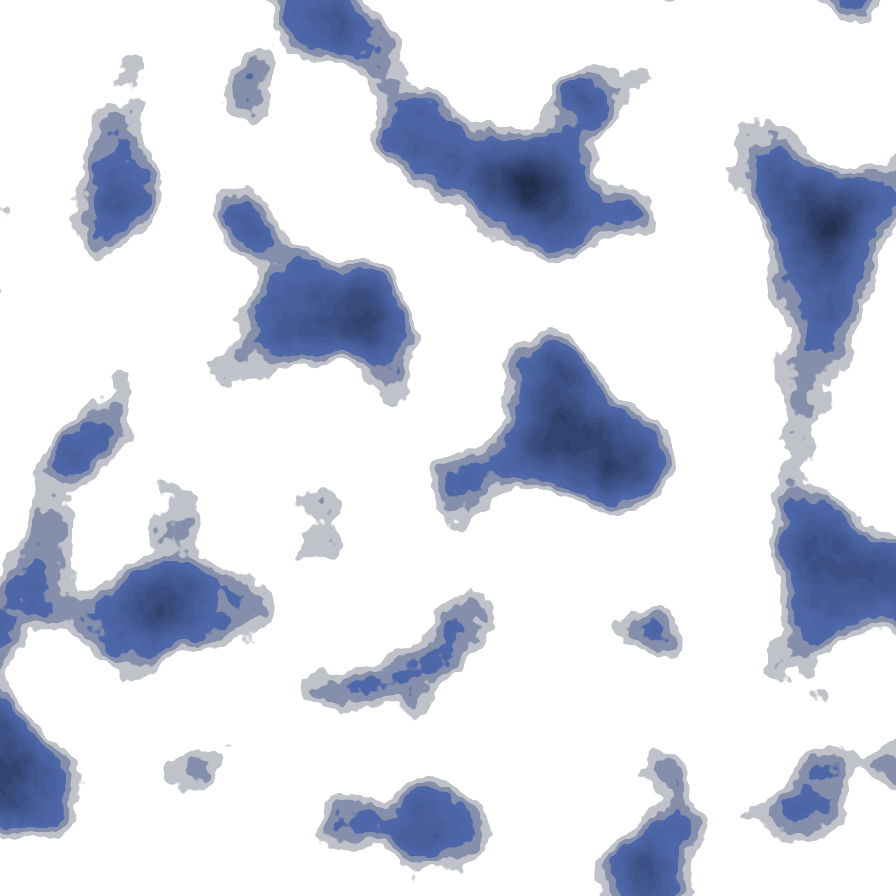
A three.js fragment shader for this texture:

```glsl
varying vec2 vUv;

const vec3 PAPER = vec3(1.0);
const vec3 RIM_GREY = vec3(0.75, 0.76, 0.785);
const vec3 RIM_SLATE = vec3(0.52, 0.56, 0.67);
const vec3 BLUE = vec3(0.305, 0.405, 0.66);
const vec3 NAVY = vec3(0.12, 0.165, 0.285);

const float GREY_LEVEL = 0.088;
const float SLATE_LEVEL = 0.139;
const float BLUE_LEVEL = 0.19;
const float NAVY_LEVEL = 0.62;

float hash(vec2 p) {
  p = fract(p * vec2(0.1031, 0.1137));
  p += dot(p, p.yx + 33.33);
  return fract((p.x + p.y) * p.x * 17.17);
}

// Slope at one lattice corner, along one of eight compass directions
float cornerSlope(vec2 cell, vec2 offset, float seed) {
  float angle = floor(hash(cell + seed) * 8.0) * 0.785398;
  return dot(vec2(cos(angle), sin(angle)), offset);
}

float gradientNoise(vec2 p, float seed) {
  vec2 cell = floor(p);
  vec2 f = fract(p);
  vec2 w = f * f * f * (f * (f * 6.0 - 15.0) + 10.0);
  vec2 e = vec2(1.0, 0.0);
  float low = mix(cornerSlope(cell, f, seed),
                  cornerSlope(cell + e.xy, f - e.xy, seed), w.x);
  float high = mix(cornerSlope(cell + e.yx, f - e.yx, seed),
                   cornerSlope(cell + e.xx, f - e.xx, seed), w.x);
  return mix(low, high, w.y);
}

// Broad islands with weak finer octaves that ripple their shores
float terrain(vec2 p, float scale, float roughness) {
  float height = gradientNoise(p * scale, 19.0);
  float amplitude = roughness;
  for (int i = 1; i < 5; i++) {
    scale *= 2.1;
    height += amplitude * gradientNoise(p * scale + 0.37, 19.0 + 41.0 * float(i));
    amplitude *= 0.5;
  }
  return height;
}

float softEdge(float level, float value, float blur) {
  return smoothstep(level - blur, level + blur, value);
}

// Staircase with slightly softened risers
float terraces(float x, float count, float softness) {
  float s = x * count;
  return (floor(s) + smoothstep(1.0 - softness, 1.0, fract(s))) / count;
}

vec3 contourColor(float height, float blur) {
  float depth = clamp((height - BLUE_LEVEL) / (NAVY_LEVEL - BLUE_LEVEL), 0.0, 1.0);
  float shade = pow(terraces(depth, 11.0, 0.25), 1.25);
  vec3 color = mix(PAPER, RIM_GREY, softEdge(GREY_LEVEL, height, blur));
  color = mix(color, RIM_SLATE, softEdge(SLATE_LEVEL, height, blur));
  return mix(color, mix(BLUE, NAVY, shade), softEdge(BLUE_LEVEL, height, blur));
}

void main() {
  float height = terrain(vUv + vec2(0.21, 0.34), 6.6, 0.17);
  gl_FragColor = vec4(contourColor(height, 0.005), 1.0);
}
```
